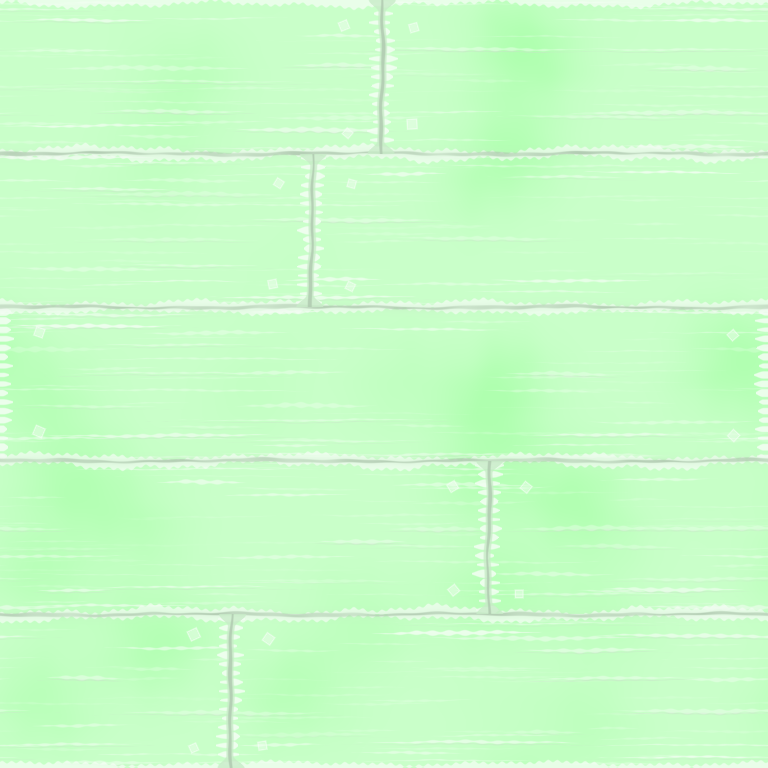
Give the GLSL for this texture, as a three.js fragment shader.

```glsl
varying vec2 vUv;

const float TAU = 6.2831853;
const float ROWS = 5.0;
const float SOFT = 0.0012;
const float SEAM_HALF = 0.0019;
const float NAIL_HALF = 0.0062;
const vec2 NAIL_OFFSET = vec2(0.046, 0.067);
const vec2 BLOTCH_GRID = vec2(7.0, 7.0);
const vec2 BROAD_GRID = vec2(6.0, 50.0);
const vec2 FINE_GRID = vec2(9.0, 90.0);
const vec3 PAINT = vec3(0.79, 1.0, 0.79);
const vec3 STAIN = vec3(0.67, 1.0, 0.67);
const vec3 WORN = vec3(0.97, 0.995, 0.97);
const vec3 SHADE = vec3(0.78, 0.89, 0.78);
const vec3 CRACK = vec3(0.69, 0.79, 0.69);

vec2 hash2(vec2 p) {
  return fract(sin(vec2(dot(p, vec2(127.1, 311.7)), dot(p, vec2(269.5, 183.3)))) * 4375.85);
}

// Periodic layered sines, from -1 to 1
float waves(float x, float seed) {
  return 0.5 * sin(TAU * 3.0 * x + seed) + 0.3 * sin(TAU * 8.0 * x + seed * 2.3)
       + 0.2 * sin(TAU * 19.0 * x + seed * 4.1);
}

float fill(float d) { return 1.0 - smoothstep(-SOFT, SOFT, d); }

// Position of the butt joint in each row, bottom to top
float jointX(float row) {
  if (row < 0.5) return 0.301;
  if (row < 1.5) return 0.637;
  if (row < 2.5) return 0.0;
  return row < 3.5 ? 0.406 : 0.497;
}

// Soft scattered stains
float blotches(vec2 p) {
  vec2 q = p + 0.016 * vec2(waves(p.y, 1.0), waves(p.x, 4.0));
  vec2 g = q * BLOTCH_GRID;
  float sum = 0.0;
  for (int j = -1; j <= 1; j++) for (int i = -1; i <= 1; i++) {
    vec2 cell = floor(g) + vec2(float(i), float(j));
    vec2 id = mod(cell, BLOTCH_GRID);
    vec2 d = g - cell - 0.2 - 0.6 * hash2(id + 3.0);
    float strength = smoothstep(0.4, 1.0, hash2(id + 29.0).x);
    sum += strength * exp(-4.5 * dot(d, d));
  }
  return clamp(sum, 0.0, 1.0);
}

// Tapered ragged dashes along the grain
float streaks(vec2 p, vec2 grid, float density, float thickness, float seed) {
  vec2 g = p * grid;
  float mark = 0.0;
  for (int j = -1; j <= 1; j++) for (int i = -1; i <= 1; i++) {
    vec2 cell = floor(g) + vec2(float(i), float(j));
    vec2 id = mod(cell, grid) + seed;
    vec2 r = hash2(id);
    vec2 s = hash2(id + 17.0);
    vec2 d = (g - cell - 0.5 - 0.7 * (r - 0.5)) / grid;
    float u = d.x * grid.x / mix(0.25, 0.8, s.x);
    float halfWidth = thickness * mix(0.25, 1.0, s.y) * (1.0 - u * u);
    halfWidth *= 0.7 + 0.3 * sin(TAU * 47.0 * p.x + 40.0 * r.y);
    float y = d.y + 0.0015 * waves(p.x, 30.0 * r.x);
    float present = step(hash2(id + 41.0).x, density);
    mark = max(mark, present * mix(0.35, 1.0, r.y) * fill(abs(y) - halfWidth));
  }
  return mark;
}

// Four tilted square nails around a joint
float nails(vec2 q, float row) {
  float mark = 0.0;
  for (int j = 0; j < 2; j++) for (int i = 0; i < 2; i++) {
    vec2 side = 2.0 * vec2(float(i), float(j)) - 1.0;
    vec2 r = hash2(side + row * 7.0 + 5.0);
    vec2 d = q - side * NAIL_OFFSET - 0.014 * (r - 0.5);
    float a = 1.4 * r.x;
    d = abs(mat2(cos(a), -sin(a), sin(a), cos(a)) * d);
    float box = max(d.x, d.y) - NAIL_HALF * mix(0.75, 1.0, r.y);
    mark = max(mark, max(0.75 * fill(abs(box) - 0.0009), 0.4 * fill(box)));
  }
  return mark;
}

void main() {
  vec2 p = vUv;
  float row = min(floor(p.y * ROWS), ROWS - 1.0);
  float seam = floor(p.y * ROWS + 0.5);
  float seamId = mod(seam, ROWS);
  float dy = p.y - seam / ROWS;
  float seamY = dy + 0.0022 * waves(p.x, seamId * 5.0 + 1.0);
  float dx = p.x - jointX(row);
  dx -= floor(dx + 0.5);
  float jointD = abs(dx + 0.003 * waves(p.y, row * 3.0));
  float hasSeam = step(0.5, seamId);
  float hasJoint = 1.0 - step(abs(row - 2.0), 0.5);

  // Paint, stains and worn grain
  vec3 color = mix(PAINT, STAIN, 0.85 * blotches(p));
  float nearEdge = 1.0 - smoothstep(0.015, 0.065, abs(dy));
  float grain = max(streaks(p, BROAD_GRID, 0.42, 0.004, 2.0), 0.6 * streaks(p, FINE_GRID, 0.3, 0.0022, 61.0));
  color = mix(color, SHADE, 0.6 * streaks(p + vec2(0.0, 0.003), BROAD_GRID, 0.22, 0.0016, 2.0));
  color = mix(color, WORN, grain * mix(0.45, 0.85, nearEdge));

  // Chipped paint along the plank edges
  float chip = 0.006 + 0.006 * waves(p.x, seamId * 9.0 + sign(dy)) + 0.0015 * sin(TAU * 83.0 * p.x);
  color = mix(color, WORN, 0.7 * fill(abs(seamY) - chip));
  float tick = floor(p.y * 85.0);
  vec2 r = hash2(vec2(tick, row + 11.0 * step(0.0, dx)));
  float tickY = abs(fract(p.y * 85.0) - 0.5) / 85.0;
  float tickHalf = mix(0.002, 0.0055, r.y) * (1.0 - smoothstep(0.005, mix(0.012, 0.027, r.x), jointD));
  color = mix(color, WORN, 0.8 * fill(tickY - tickHalf) * step(0.006, tickHalf + 0.005));

  // Gaps between planks
  color = mix(color, SHADE, 0.4 * hasSeam * exp(-abs(seamY) * 260.0));
  float seamHalf = SEAM_HALF * (1.0 + 0.6 * waves(p.x, seamId * 13.0));
  color = mix(color, CRACK, hasSeam * (0.65 + 0.3 * waves(p.x, seamId + 2.0)) * fill(abs(seamY) - seamHalf));
  float flare = 0.0045 + 0.013 * (1.0 - smoothstep(0.0, 0.016, abs(dy)));
  color = mix(color, mix(PAINT, SHADE, 0.7), 0.8 * hasJoint * fill(jointD - flare));
  color = mix(color, CRACK, 0.85 * hasJoint * fill(jointD - 0.0018 - 0.0009 * waves(p.y, row + 6.0)));

  // Nail heads
  color = mix(color, WORN, nails(vec2(dx, p.y - (row + 0.5) / ROWS), row));
  gl_FragColor = vec4(color, 1.0);
}
```
